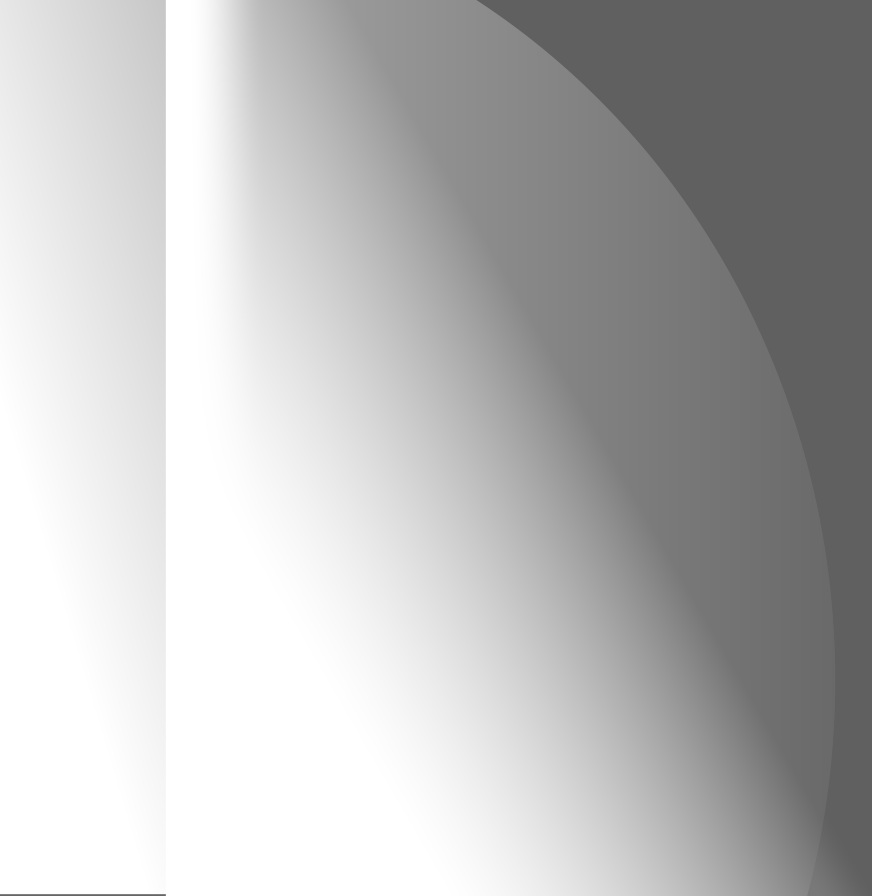
A WebGL 1 fragment shader for this background:

```glsl
precision highp float;
// A grey study in light: a narrow shaded strip on the left, and a large
// ellipse lit from the lower left against a dark backdrop. Each tone is a
// clamped slanted ramp; the ellipse and strip edges are antialiased.

uniform vec2 u_resolution;

// Coverage of the region where the signed distance is negative.
float inside(float distance, float pixel) {
  return 1.0 - smoothstep(-0.6 * pixel, 0.6 * pixel, distance);
}

// Strip: steep ramp from white up to light grey, with a thin dark base.
float stripTone(vec2 p, float pixel) {
  float slant = p.x - 0.3 * (1.0 - p.y);
  float tone = 1.0 - 0.22 * clamp((slant + 0.134) / 0.316, 0.0, 1.2);
  return mix(tone, 0.4, inside(p.y - 0.002, pixel));
}

// Ellipse: white fades to a grey shadow that deepens to the right.
float ellipseTone(vec2 p, float slant) {
  float shadow = mix(0.60, 0.42, clamp((p.x - 0.39) / 0.52, -0.3, 1.1));
  float fade = clamp((slant + 0.072) / 0.404, 0.0, 1.0);
  float tone = mix(1.0, shadow, pow(fade, 1.3));
  // Soft vertical highlight beside the strip.
  float highlight = 1.0 - smoothstep(0.208, 0.297, p.x);
  return mix(tone, 1.0, highlight);
}

void main() {
  float pixel = 1.0 / u_resolution.y;
  vec2 p = gl_FragCoord.xy / u_resolution * vec2(0.973, 1.0);
  float slant = 0.86 * p.x - 0.5 * (1.0 - p.y);

  // Dark backdrop, with a faint glow in the lower right corner.
  float tone = 0.375 + 0.1 * (1.0 - smoothstep(0.28, 0.345, slant));

  // Large lit ellipse.
  vec2 radii = vec2(0.841, 0.891);
  float rim = (length((p - vec2(0.091, 0.241)) / radii) - 1.0) * 0.86;
  tone = mix(tone, ellipseTone(p, slant), inside(rim, pixel));

  // Left strip over everything.
  tone = mix(tone, stripTone(p, pixel), inside(p.x - 0.185, pixel));

  gl_FragColor = vec4(vec3(tone), 1.0);
}
```
